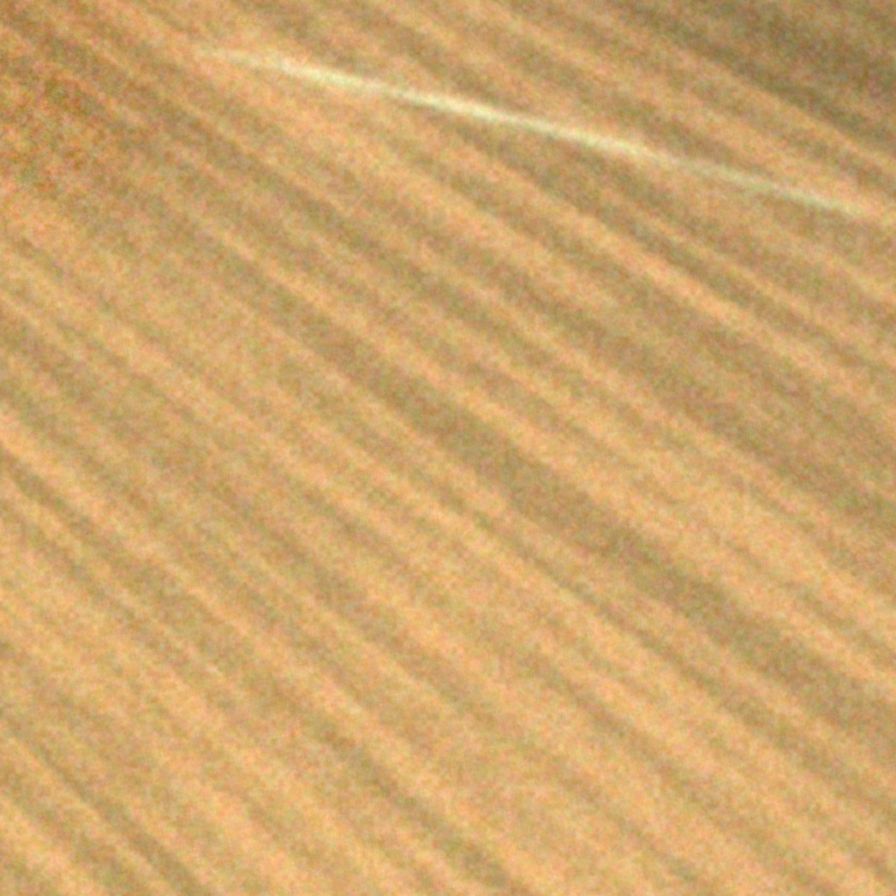
A Shadertoy shader for this texture:

```glsl
float hash(vec2 p) {
    return fract(sin(dot(p, vec2(127.1, 311.7))) * 43758.5453);
}

float noise(vec2 p) {
    vec2 i = floor(p), f = fract(p);
    f = f * f * (3.0 - 2.0 * f);
    return mix(mix(hash(i), hash(i + vec2(1, 0)), f.x),
               mix(hash(i + vec2(0, 1)), hash(i + vec2(1, 1)), f.x), f.y);
}

float fbm(vec2 p) {
    float sum = 0.0, amp = 0.5;
    for (int i = 0; i < 3; i++) {
        sum += amp * (noise(p) - 0.5);
        p = mat2(1.6, 1.2, -1.2, 1.6) * p + 17.3;
        amp *= 0.6;
    }
    return sum;
}

// Ridges fan out from a far point beyond the upper left corner
float ridges(vec2 p) {
    vec2 d = p - vec2(-2.67, 2.76);
    float angle = atan(-d.y, d.x);
    float radius = length(d);
    float warp = 3.0 * noise(vec2(angle * 40.0, radius * 1.5));
    float wave = sin(angle * 425.0 + warp);
    float broad = noise(vec2(angle * 75.0, radius * 1.4 + 4.0)) - 0.5;
    float fine = noise(vec2(angle * 330.0, radius * 5.0 + 9.0)) - 0.5;
    float strength = mix(0.12, 0.30, noise(p * 5.0 + 3.0));
    return strength * wave + 0.65 * broad + 0.36 * fine;
}

// Pale tapered scratch: x is the bright core, y the surrounding glow, z the side
vec3 streak(vec2 p) {
    vec2 a = vec2(0.2, 0.951), b = vec2(0.99, 0.756);
    vec2 axis = normalize(b - a), d = p - a;
    float t = dot(d, axis) / length(b - a);
    float across = dot(d, vec2(-axis.y, axis.x)) - 0.008 * sin(3.14 * t);
    float taper = smoothstep(0.0, 0.08, t) * (1.0 - smoothstep(0.9, 1.03, t));
    float patches = 0.35 + 0.75 * noise(vec2(t * 10.0, 2.0));
    float core = exp(-pow(across / 0.0085, 2.0)) * patches;
    float glow = exp(-pow(across / 0.024, 2.0));
    return vec3(core * taper, glow * taper, clamp(across / 0.01, -1.0, 1.0));
}

void mainImage(out vec4 fragColor, in vec2 fragCoord) {
    vec2 p = fragCoord / iResolution.xy;

    // Sand tones, lit on the crests
    float tone = 0.48 + ridges(p) + 0.35 * fbm(p * 24.0);
    vec3 color = mix(vec3(0.725, 0.59, 0.385), vec3(0.925, 0.73, 0.485),
                     smoothstep(-0.05, 1.05, tone));

    // Warm light from the lower left, shade in the upper corners
    color += vec3(0.05, 0.04, 0.01) * (0.5 - 0.5 * (p.x + p.y));
    float shadeRight = 1.0 - smoothstep(0.0, 0.5, length((p - vec2(1.0, 1.02)) * vec2(0.7, 1.2)));
    float shadeLeft = 1.0 - smoothstep(0.0, 0.35, distance(p, vec2(0.08, 1.0)));
    color -= vec3(0.14, 0.11, 0.08) * shadeRight + vec3(0.06, 0.07, 0.06) * shadeLeft;

    // Scratch with faintly tinted sides
    vec3 scratch = streak(p);
    color += vec3(0.05, 0.05, 0.05) * scratch.y;
    vec3 scratchColor = vec3(0.96, 0.91, 0.70) + vec3(0.05, -0.01, -0.03) * scratch.z;
    color = mix(color, scratchColor, 0.85 * min(scratch.x, 1.0));

    // Colour grain, rougher near the upper left edge
    float rough = exp(-pow(distance(p, vec2(0.03, 0.86)) / 0.11, 2.0));
    float light = fbm(p * 150.0);
    float redGreen = fbm(p * 105.0 + 40.0);
    float blue = fbm(p * 115.0 + 80.0);
    vec3 grain = 0.16 * light + redGreen * vec3(0.13, -0.09, 0.0) + vec3(0.0, 0.0, 0.18 * blue);
    color += grain * (1.0 + 0.5 * rough) + vec3(0.015, -0.015, -0.025) * rough;

    fragColor = vec4(clamp(color, 0.0, 1.0), 1.0);
}
```
